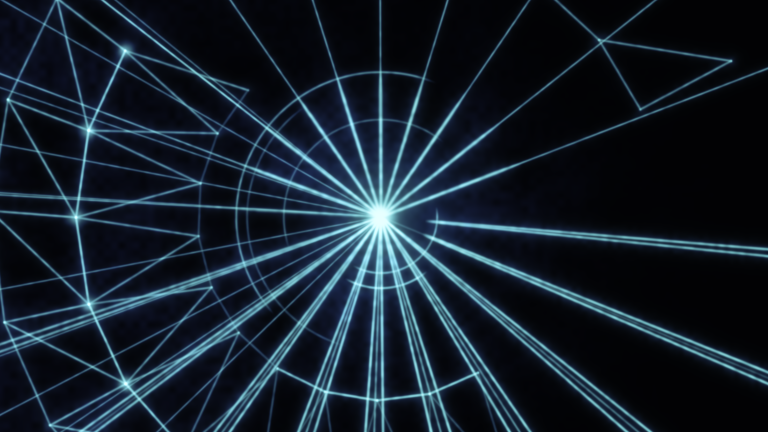
Reproduce this background procedurally as a Shadertoy shader.

```glsl
// Glowing wire tunnel: two fans of light spokes burst from a bright hub,
// crossed by broken arcs and by rings of triangulated wire.
// Light is summed as one intensity, then turned into a navy-cyan-white ramp.

#define HUB vec2(0.882, 0.498)
#define SPOKE_STEP 17.3
#define MESH_STEP 16.55
#define LINE_WIDTH 0.0028
#define HALO 0.13
#define RIM_RADIUS 0.335
#define EXPOSURE 1.45

float hash(vec2 p) {
    return fract(sin(dot(p, vec2(127.1, 311.7))) * 4375.85);
}

float noise(vec2 p) {
    vec2 i = floor(p), f = fract(p);
    f = f * f * (3.0 - 2.0 * f);
    return mix(mix(hash(i), hash(i + vec2(1, 0)), f.x),
               mix(hash(i + vec2(0, 1)), hash(i + vec2(1, 1)), f.x), f.y);
}

// Narrow bright core with a soft halo
float glow(float d, float width) {
    float x = d / width;
    return exp(-x * x) + HALO * exp(-abs(x) * 0.3);
}

vec2 polar(float radius, float degrees_) {
    float a = radians(degrees_);
    return radius * vec2(cos(a), sin(a));
}

float wire(vec2 p, vec2 a, vec2 b) {
    vec2 ab = b - a;
    float t = clamp(dot(p - a, ab) / dot(ab, ab), 0.0, 1.0);
    return glow(length(p - a - ab * t), LINE_WIDTH);
}

float spoke(vec2 p, float angle, float width) {
    vec2 dir = polar(1.0, angle);
    float d = abs(p.x * dir.y - p.y * dir.x);
    return glow(d, width) * smoothstep(-0.005, 0.01, dot(p, dir));
}

float arc(vec2 p, float angle, float radius, float middle, float halfSpan) {
    float gap = abs(mod(angle - middle + 180.0, 360.0) - 180.0);
    return glow(length(p) - radius, LINE_WIDTH) * smoothstep(halfSpan + 6.0, halfSpan - 6.0, gap);
}

// Two struts from an outer node to its inner neighbours
float struts(vec2 p, vec2 outer, float innerRadius, float innerAngle) {
    return wire(p, outer, polar(innerRadius, innerAngle))
         + wire(p, outer, polar(innerRadius, innerAngle + MESH_STEP));
}

float spokes(vec2 p, float r) {
    float light = 0.0;
    for (int i = 0; i < 10; i++) {
        float k = float(i);
        // Upper fan: bright inside the rim, faint beyond
        float up = 21.0 + SPOKE_STEP * k;
        float outside = smoothstep(RIM_RADIUS - 0.06, RIM_RADIUS + 0.03, r);
        float far = i == 7 ? 0.75 : 0.36;
        light += spoke(p, up, LINE_WIDTH * mix(1.35, 0.85, outside))
               * mix(i == 9 ? 0.4 : 0.95, far, outside);
        // Lower fan: paired rails, widest apart straight below
        float down = -5.3 - SPOKE_STEP * k;
        float bend = sin(k * 0.349);
        float split = 0.5 + 1.9 * bend * bend;
        float level = (0.5 + 0.35 * bend) * (i < 2 ? smoothstep(0.10, 0.14, r) * 1.25 : 1.0);
        light += level * (spoke(p, down - split, LINE_WIDTH * 1.1)
                        + spoke(p, down + split, LINE_WIDTH * 1.1));
        light += 0.4 * bend * spoke(p, down, LINE_WIDTH);
        // Thin strays toward the left
        float stray = 140.0 + 9.0 * k + 7.0 * hash(vec2(k, 3.0));
        light += 0.25 * spoke(p, stray, LINE_WIDTH * 0.8);
    }
    return light;
}

float mesh(vec2 p) {
    float light = 0.0;
    for (int i = 0; i < 10; i++) {
        float turn = MESH_STEP * float(i);
        float a = 136.4 + turn, b = 147.0 + turn, c = 146.0 + turn;
        float below = smoothstep(215.0, 245.0, a);
        float leftSide = 1.0 - smoothstep(215.0, 245.0, b);
        vec2 mid = polar(0.706, b), outer = polar(0.905, c);
        light += mix(0.13, 0.8, below) * wire(p, polar(0.425, a), polar(0.425, a + MESH_STEP));
        light += 0.75 * leftSide * wire(p, mid, polar(0.706, b + MESH_STEP));
        light += mix(0.15, 0.36, leftSide) * struts(p, mid, 0.425, a);
        light += 0.45 * leftSide * struts(p, outer, 0.706, b);
        light += 0.35 * leftSide * wire(p, outer, polar(0.905, c + MESH_STEP));
        light += 0.5 * exp(-dot(p - mid, p - mid) / 0.0002) * leftSide;
    }
    // Small triangles at the upper right
    for (int i = 0; i < 2; i++) {
        float a = 22.5 + MESH_STEP * float(i);
        light += 0.32 * wire(p, polar(0.65, a), polar(0.65, a + MESH_STEP));
    }
    return light + 0.36 * struts(p, polar(0.887, 24.0), 0.65, 22.5);
}

void mainImage(out vec4 fragColor, in vec2 fragCoord) {
    vec2 p = fragCoord / iResolution.y - HUB;
    float r = length(p), angle = degrees(atan(p.y, p.x));
    float light = spokes(p, r) + mesh(p);

    // Rim, inner rings and the short arcs below the hub
    light += 0.36 * arc(p, angle, RIM_RADIUS, 145.0, 72.0);
    light += 0.14 * arc(p, angle, RIM_RADIUS - 0.025, 190.0, 60.0);
    light += 0.18 * arc(p, angle, 0.225, 125.0, 70.0);
    light += 0.40 * arc(p, angle, 0.130, -55.0, 60.0);
    light += 0.60 * arc(p, angle, 0.165, -85.0, 30.0);

    // Worn texture, hub flare and dusty blue haze
    light *= 0.72 + 0.5 * noise(p * 85.0);
    light += 1.8 * exp(-r * r / 0.0005) + 0.35 * exp(-r / 0.06);
    float dust = noise(p * 9.0) * (0.5 + noise(p * 60.0));
    float haze = dust * (0.10 * exp(-r * r / 0.13) + 0.06 * smoothstep(0.0, -0.7, p.x));

    float v = 1.0 - exp(-EXPOSURE * light);
    vec3 color = vec3(0.6 * v + 0.3 * pow(v, 8.0), v, v + 0.08 * smoothstep(0.0, 0.12, v) * (1.0 - v));
    color += haze * vec3(0.5, 0.65, 1.5) + vec3(0.006, 0.008, 0.016);
    fragColor = vec4(min(color, 1.0), 1.0);
}
```
